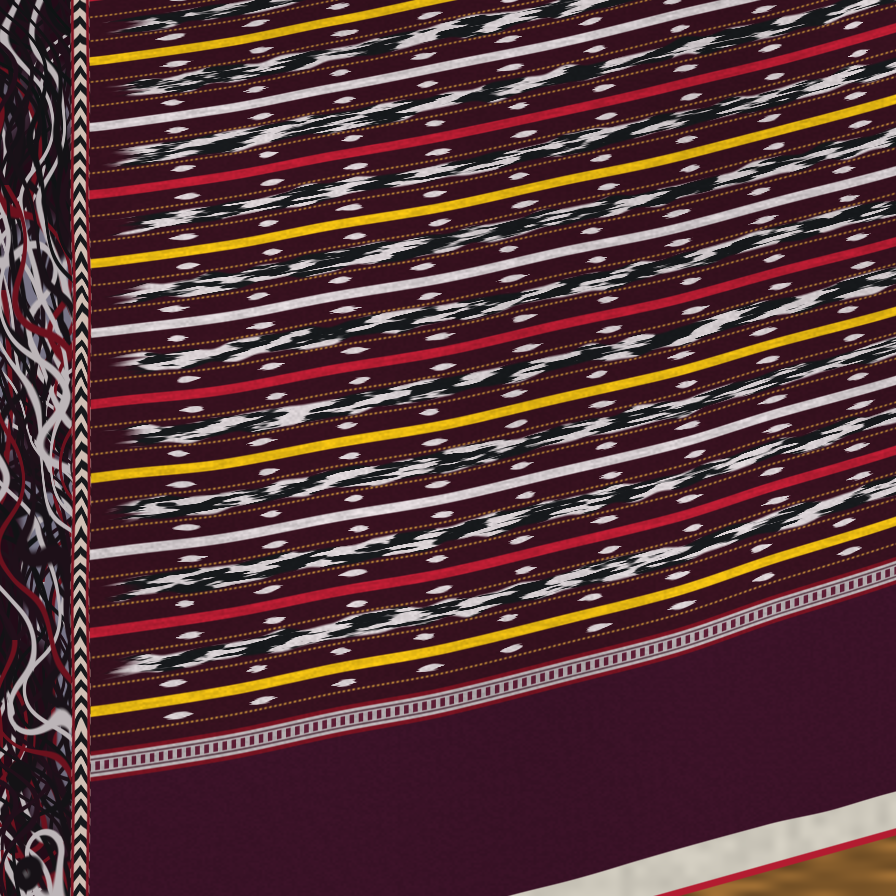
Write a WebGL 2 fragment shader that draws this texture.

```glsl
#version 300 es
precision highp float;
// Striped ikat cloth with a fringed left edge, a woven border and a pale hem.

#define STRIPE_HALF 0.066   // half widths are fractions of one stripe interval
#define THREAD_HALF 0.013
#define THREAD_OFFSET 0.185 // gold threads, either side of the ikat centre
#define IKAT_HALF 0.135
#define DASH_OFFSET 0.21    // flecks, either side of a coloured stripe
#define DASH_STEP 0.0935    // flecks along the canvas width
#define BORDER_AT -0.69
#define CORD_X 0.09
#define CORD_HALF 0.0105
#define STRANDS 7

uniform vec2 u_resolution;
out vec4 outColor;

const vec3 MAROON = vec3(0.205, 0.065, 0.115);
const vec3 PLUM   = vec3(0.225, 0.070, 0.150);
const vec3 INK    = vec3(0.085, 0.095, 0.105);
const vec3 WHITE  = vec3(0.82, 0.79, 0.80);
const vec3 YELLOW = vec3(0.89, 0.71, 0.07);
const vec3 RED    = vec3(0.70, 0.11, 0.19);
const vec3 GOLD   = vec3(0.70, 0.50, 0.21);
const vec3 WOOD   = vec3(0.52, 0.36, 0.17);

float hash(vec2 p) { return fract(sin(dot(p, vec2(127.1, 311.7))) * 43758.5453); }

float noise(vec2 p) {
  vec2 i = floor(p), f = fract(p);
  f = f * f * (3.0 - 2.0 * f);
  return mix(mix(hash(i), hash(i + vec2(1, 0)), f.x),
             mix(hash(i + vec2(0, 1)), hash(i + vec2(1, 1)), f.x), f.y);
}

// Coverage of a band of half width w at distance d, softened by aa.
float band(float d, float w, float aa) { return 1.0 - smoothstep(w - aa, w + aa, abs(d)); }

// Stripe coordinate: whole numbers fall on the coloured stripes, which
// fan out and bend upwards to the right.
float stripeCoord(vec2 p) {
  float s = (p.x - 0.1) / 0.9;
  float c = s * (0.6 + 0.4 * s);
  float v = p.y - mix(0.2057, 0.4167, c) + 0.007 * (noise(p * vec2(8, 4)) - 0.5);
  float a = mix(0.0889, 0.0788, c), b = 0.0009 * (1.0 - c);
  return 2.0 * v / (a + sqrt(max(a * a - 4.0 * b * v, 0.0)));
}

// Feathered white and ink streaks along the middle of each interval.
vec3 addIkat(vec3 col, float x, float n, float aa) {
  float id = floor(n), t = (fract(n) - 0.5) / IKAT_HALF;
  float row = n * 26.0;
  float streak = noise(vec2(x * 42.0 + id * 9.0, row));
  float fine = noise(vec2(x * 95.0, row * 2.1 + 40.0));
  float phase = x / DASH_STEP - 0.42 * t + 0.45 * noise(vec2(row, id)) + hash(vec2(id, 3.0));
  float pale = 0.28 * cos(6.2832 * phase) + streak + 0.45 * (fine - 0.5);
  vec3 yarn = mix(INK, WHITE, smoothstep(0.42, 0.68, pale));
  float edge = 0.58 + 0.65 * noise(vec2(x * 38.0, id * 5.0 + step(0.0, t) * 2.0));
  float start = smoothstep(0.125, 0.16, x + 0.035 * (noise(vec2(row, 8.0)) - 0.5));
  return mix(col, yarn, band(t, edge, aa / IKAT_HALF + 0.06) * start * step(0.0, n));
}

// Coloured stripes, gold threads and white flecks.
vec3 addStripes(vec3 col, float x, float n, float aa) {
  float id = floor(n + 0.5), d = n - id;
  float kind = mod(id, 3.0);
  vec3 dye = kind < 0.5 ? YELLOW : kind < 1.5 ? RED : WHITE;
  dye *= 0.92 + 0.14 * noise(vec2(x * 60.0, n * 30.0));

  float thread = band(abs(d) - 0.5 + THREAD_OFFSET, THREAD_HALF, aa);
  float stitch = 0.55 + 0.45 * sin(x * 1150.0 + id);
  col = mix(col, GOLD, thread * stitch);

  float along = (x - 0.203 + 0.012 * d) / DASH_STEP + 0.2 * (hash(vec2(id, 5.0)) - 0.5);
  float k = floor(along + 0.5);
  float u = (along - k) * (5.6 + 3.0 * hash(vec2(k, id + step(0.0, d) * 31.0)));
  u += 0.5 * (noise(vec2(n * 70.0, k)) - 0.5);
  float fleck = band(abs(d) - DASH_OFFSET, 0.045 * (1.0 - u * u), aa);
  col = mix(col, WHITE, fleck * step(abs(u), 1.0) * step(0.5, k + 1.0));
  return mix(col, dye, band(d, STRIPE_HALF, aa) * step(-0.5, n));
}

// Narrow border: red edges, white rails and a row of small checks.
vec3 addBorder(vec3 col, float x, float n, float aa) {
  float d = n - BORDER_AT;
  float check = smoothstep(-0.4, 0.4, sin(x * 620.0));
  col = mix(col, RED * 0.65, band(d, 0.19, aa));
  col = mix(col, WHITE * 0.86, band(d, 0.135, aa));
  col = mix(col, mix(MAROON * 1.7, WHITE * 0.8, check), band(d, 0.055, aa));
  return mix(col, MAROON, 0.7 * band(abs(d) - 0.085, 0.012, aa));
}

// Tangled strands over a dark ground with pale gaps.
vec3 fringe(vec2 p) {
  float gap = smoothstep(0.45, 0.7, noise(p * vec2(24, 9)) + 0.3 * exp(-pow((p.y - 0.66) * 9.0, 2.0)));
  vec3 col = mix(PLUM * 0.6, vec3(0.58, 0.60, 0.68), gap * 0.75);
  for (int i = 0; i < STRANDS; i++) {
    float f = float(i);
    float s = (p.x + p.y * (hash(vec2(f, 2.0)) - 0.5)) * 44.0 + 4.0 * noise(p * vec2(14, 11) + f * 7.3);
    float pick = hash(vec2(floor(s), f)) + 0.2 * (0.5 - p.y);
    vec3 yarn = pick > 0.78 ? WHITE * 0.9 : pick > 0.66 ? RED * 0.6 : mix(INK, PLUM, pick) * 0.75;
    col = mix(col, yarn, band(fract(s) - 0.5, 0.13, fwidth(p.x) * 44.0));
  }
  return col;
}

void main() {
  vec2 p = gl_FragCoord.xy / u_resolution;
  float px = 1.0 / u_resolution.y;
  float n = stripeCoord(p), aa = px / 0.08;

  // Cloth
  vec3 col = mix(PLUM, MAROON, smoothstep(-0.8, -0.5, n));
  col = addIkat(col, p.x, n, aa);
  col = addStripes(col, p.x, n, aa) * step(-0.55, n) + col * step(n, -0.55);
  col = addBorder(col, p.x, n, aa);
  col *= 0.9 + 0.12 * noise(p * vec2(330, 390)) + 0.1 * noise(p * 5.0);

  // Hem and the surface below it
  float hem = 0.27 * (p.x - 0.566) + 0.004 * (noise(p * 14.0) - 0.5) - p.y;
  float foot = 0.28 * (p.x - 0.73) - p.y;
  col = mix(col, vec3(0.82, 0.80, 0.75) * (0.92 + 0.1 * noise(p * 70.0)), smoothstep(-px, px, hem));
  col = mix(col, RED, smoothstep(-px, px, foot));
  col = mix(col, WOOD * (0.75 + 0.5 * noise(p * vec2(25, 90))), smoothstep(-px, px, foot - 0.008));

  // Fringe and twisted edge cord
  float side = p.x - CORD_X - 0.004 * (noise(vec2(p.y * 9.0, 1.0)) - 0.5);
  col = mix(fringe(p), col, smoothstep(-px, px, side));
  float twist = sin(p.y * 330.0 + abs(side) * 480.0 + 3.0 * noise(p * vec2(90, 40)));
  vec3 cord = mix(INK, WHITE * vec3(1.0, 0.95, 0.88), smoothstep(-0.45, 0.35, twist));
  cord = mix(cord, RED * 0.7, band(abs(side) - 0.0085, 0.0016, px));
  col = mix(col, cord, band(side, CORD_HALF, px));
  outColor = vec4(col, 1.0);
}
```
